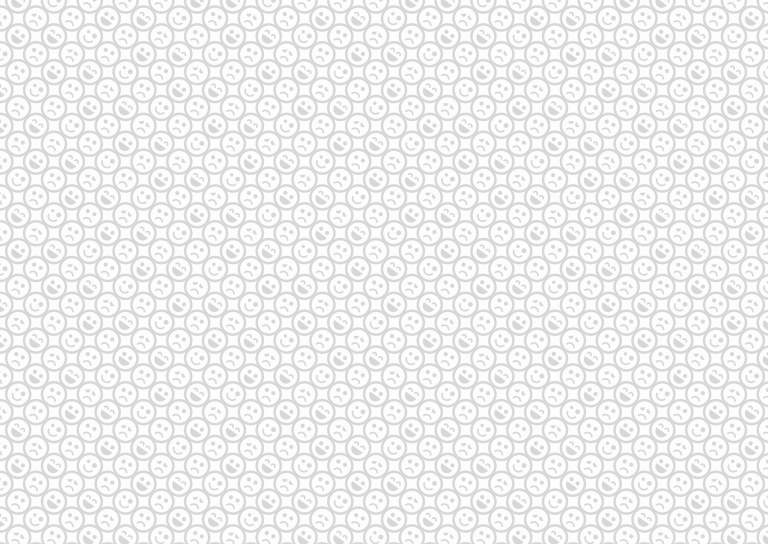
Give the GLSL for this pattern, as a Shadertoy shader.

```glsl
const float STEP = 0.0233;                  // half the badge spacing, in canvas widths
const vec2 ANCHOR = vec2(0.0130, 0.0505);   // a lattice point, from the canvas centre
const float MOOD_COUNT = 6.0;
const float ROW_SHIFT = 5.0;                // half steps the moods slide per row
const float RING_RADIUS = 0.67;             // lengths below are in half steps
const float RING_HALF_WIDTH = 0.07;
const float LINE_HALF_WIDTH = 0.048;
const float EYE_RADIUS = 0.115;
const vec2 EYE_OFFSET = vec2(0.205, 0.17);
const float HAPPY_TILT = 0.62;
const float SAD_TILT = 0.46;
const vec3 PAPER = vec3(0.992);
const vec3 INK = vec3(0.845);

mat2 rotation(float angle) {
    float c = cos(angle), s = sin(angle);
    return mat2(c, -s, s, c);
}

float disc(vec2 p, float radius) {
    return length(p) - radius;
}

// Round-ended arc, symmetric about the +y axis
float arc(vec2 p, float radius, float halfAngle) {
    p.x = abs(p.x);
    vec2 tip = radius * vec2(sin(halfAngle), cos(halfAngle));
    bool inside = tip.y * p.x < tip.x * p.y || (halfAngle > 1.5708 && p.y > 0.0);
    float d = inside ? abs(length(p) - radius) : length(p - tip);
    return d - LINE_HALF_WIDTH;
}

// Moods: 0 smile, 1 to 3 frowns, 4 grin, 5 laugh
float eyes(vec2 p, float mood) {
    float side = sign(p.x);
    vec2 e = vec2(abs(p.x), p.y) - EYE_OFFSET;
    if (mood > 4.5) return arc(e + vec2(0.0, 0.05), 0.11, 1.35);
    float d = disc(e, EYE_RADIUS + (mood < 0.5 ? 0.02 * side : 0.0));
    // Drooping lids on the middle frown
    if (mood > 1.5 && mood < 2.5) {
        d = max(disc(e, EYE_RADIUS + 0.025), dot(e, vec2(0.5, 0.866)) - 0.02);
    }
    return d;
}

float mouth(vec2 p, float mood) {
    if (mood < 0.5) return arc(vec2(p.x, -p.y - 0.06), 0.28, 1.25);
    if (mood < 3.5) return arc(p - vec2(0.0, -0.42), 0.24, 1.1);
    vec2 m = p + vec2(0.0, 0.07);
    return max(disc(m, 0.35), m.y);
}

void mainImage(out vec4 fragColor, in vec2 fragCoord) {
    vec2 p = (fragCoord - 0.5 * iResolution.xy) / iResolution.x;
    p = (p - ANCHOR) / STEP;
    float pixel = 1.0 / (iResolution.x * STEP);

    // Nearest point of the diagonal square lattice
    vec2 diagonal = floor(0.5 * vec2(p.x + p.y, p.x - p.y) + 0.5);
    vec2 cell = vec2(diagonal.x + diagonal.y, diagonal.x - diagonal.y);
    vec2 local = p - cell;

    // Moods cycle along each row and slide between rows
    float order = floor(0.5 * (cell.x - ROW_SHIFT * cell.y) + 0.5);
    float mood = mod(order, MOOD_COUNT);
    bool sad = mood > 0.5 && mood < 3.5;
    vec2 upright = rotation(sad ? -SAD_TILT : -HAPPY_TILT) * local;
    upright = vec2(upright.x, upright.y);

    // Ring and features
    float d = abs(length(local) - RING_RADIUS) - RING_HALF_WIDTH;
    d = min(d, min(eyes(upright, mood), mouth(upright, mood)));

    float coverage = 1.0 - smoothstep(-0.7 * pixel, 0.7 * pixel, d);
    fragColor = vec4(mix(PAPER, INK, coverage), 1.0);
}
```
